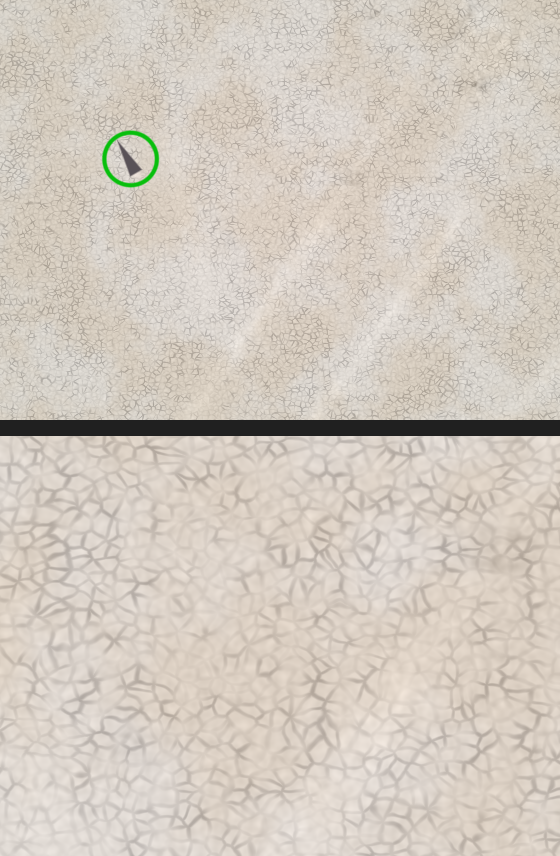
Top, the full canvas; bottom, a detail of the centre.
A WebGL 2 fragment shader for this texture:

```glsl
#version 300 es
precision highp float;
// Pale dry lake bed: fine cracked crust, faint diagonal tracks, rough clods and a ringed dark spike.
uniform vec2 u_resolution;
out vec4 fragColor;

vec2 hash2(vec2 p) {
  vec3 q = fract(vec3(p.xyx) * vec3(0.1031, 0.1030, 0.0973));
  q += dot(q, q.yzx + 33.33);
  return fract((q.xx + q.yz) * q.zy);
}

float gradientAt(vec2 cell, vec2 offset, vec2 f) {
  return dot(hash2(cell + offset) * 2.0 - 1.0, f - offset);
}

float gradientNoise(vec2 p) {
  vec2 i = floor(p), f = fract(p);
  vec2 w = f * f * f * (f * (f * 6.0 - 15.0) + 10.0);
  float low = mix(gradientAt(i, vec2(0, 0), f), gradientAt(i, vec2(1, 0), f), w.x);
  float high = mix(gradientAt(i, vec2(0, 1), f), gradientAt(i, vec2(1, 1), f), w.x);
  return mix(low, high, w.y);
}

float fbm(vec2 p) {
  float sum = 0.0, amp = 1.0;
  for (int i = 0; i < 4; i++) {
    sum += amp * gradientNoise(p);
    p = mat2(1.6, 1.2, -1.2, 1.6) * p + 17.3;
    amp *= 0.55;
  }
  return sum;
}

// Distance to the nearest border between Voronoi cells, in cell units
float cellBorder(vec2 p) {
  vec2 i = floor(p), f = fract(p), nearest = vec2(0.0);
  float best = 8.0, border = 8.0;
  for (int k = 0; k < 9; k++) {
    vec2 g = vec2(k % 3 - 1, k / 3 - 1);
    vec2 r = g + hash2(i + g) - f;
    if (dot(r, r) < best) { best = dot(r, r); nearest = r; }
  }
  for (int k = 0; k < 25; k++) {
    vec2 g = vec2(k % 5 - 2, k / 5 - 2);
    vec2 r = g + hash2(i + g) - f, d = r - nearest;
    if (dot(d, d) > 1e-4) border = min(border, dot(0.5 * (r + nearest), normalize(d)));
  }
  return border;
}

float segmentDistance(vec2 p, vec2 a, vec2 b) {
  vec2 d = b - a;
  return length(p - a - d * clamp(dot(p - a, d) / dot(d, d), 0.0, 1.0));
}

float softBand(vec2 p, vec2 a, vec2 b, float width) {
  float d = segmentDistance(p, a, b) / width;
  return exp(-d * d);
}

float softSpot(vec2 p, vec2 centre, vec2 radius) {
  vec2 d = (p - centre) / radius;
  return exp(-dot(d, d));
}

// Tapered blade, sharp at the tip and widest at the base
float blade(vec2 p, vec2 tip, vec2 base, float halfWidth, float blur) {
  vec2 axis = base - tip, d = p - tip;
  float len = length(axis), along = dot(d, axis) / len;
  float across = abs(d.x * axis.y - d.y * axis.x) / len;
  float outside = max(across - halfWidth * along / len, max(-along, along - len));
  return 1.0 - smoothstep(-blur, blur, outside);
}

void main() {
  vec2 p = gl_FragCoord.xy / u_resolution.y;
  float pixel = 1.0 / u_resolution.y;
  vec2 warped = p + 0.012 * vec2(fbm(p * 14.0), fbm(p * 14.0 + 40.0));

  // Broad tint: bleached patches over beige, rosier in the middle
  float patches = fbm(p * 5.0 + 3.0);
  float middle = softSpot(p, vec2(0.70, 0.50), vec2(0.55, 0.48));
  vec3 color = mix(vec3(0.845, 0.812, 0.755), vec3(0.865, 0.853, 0.825), smoothstep(-0.35, 0.4, patches));
  color += middle * vec3(0.034, 0.018, 0.024) - 0.008;

  // Pale tracks
  float tracks = softBand(warped, vec2(0.44, -0.01), vec2(0.76, 0.46), 0.022);
  tracks += 0.6 * softBand(warped, vec2(0.76, 0.46), vec2(0.98, 0.80), 0.020);
  tracks += softBand(warped, vec2(0.75, 0.0), vec2(1.11, 0.50), 0.018);
  tracks += 0.8 * softBand(warped, vec2(1.18, -0.02), vec2(1.36, 0.16), 0.025);
  tracks += 0.5 * softBand(warped, vec2(0.42, 0.64), vec2(0.49, 0.28), 0.030);
  color += 0.032 * tracks * (0.8 + fbm(p * 22.0));

  // Fine grain and broken cracks
  float grain = gradientNoise(p * 150.0) + 0.6 * gradientNoise(p * 72.0 + 9.0);
  color += 0.058 * grain;
  float crack = 1.0 - smoothstep(0.03, 0.22, cellBorder(warped * vec2(74.0, 88.0)));
  float broken = smoothstep(-0.25, 0.45, gradientNoise(p * 48.0) + 0.5 * gradientNoise(p * 9.0 + 5.0));
  color -= crack * (0.03 + 0.13 * broken) * (1.0 - 0.5 * min(tracks, 1.0)) * vec3(1.0, 0.99, 0.95);

  // Rough clods with shadowed edges, and small scuffs
  float clods = softSpot(warped, vec2(1.17, 0.87), vec2(0.09, 0.11));
  color += clods * (0.02 + 0.09 * fbm(p * 42.0));
  float shade = softSpot(warped, vec2(1.14, 0.80), vec2(0.045, 0.018));
  shade += 0.7 * softBand(warped, vec2(1.06, 0.89), vec2(1.13, 0.99), 0.008);
  shade += softSpot(p, vec2(0.835, 0.575), vec2(0.030, 0.018));
  shade += 0.7 * softSpot(p, vec2(0.885, 0.965), vec2(0.030, 0.012));
  shade += 0.6 * softSpot(p, vec2(0.55, 0.42), vec2(0.022, 0.016));
  color -= shade * (0.04 + 0.35 * max(gradientNoise(p * vec2(65.0, 95.0)), 0.0));

  // Spike with a bright foot, inside a ring
  color = mix(color, vec3(0.95, 0.90, 0.87), 0.8 * softSpot(p, vec2(0.326, 0.583), vec2(0.012, 0.008)));
  color = mix(color, vec3(0.35, 0.32, 0.34), blade(p, vec2(0.279, 0.666), vec2(0.324, 0.588), 0.016, 1.2 * pixel));
  float ring = abs(length(p - vec2(0.311, 0.6215)) - 0.0625) - 0.005;
  color = mix(color, vec3(0.03, 0.75, 0.05), 1.0 - smoothstep(-pixel, pixel, ring));
  fragColor = vec4(clamp(color, 0.0, 1.0), 1.0);
}
```
